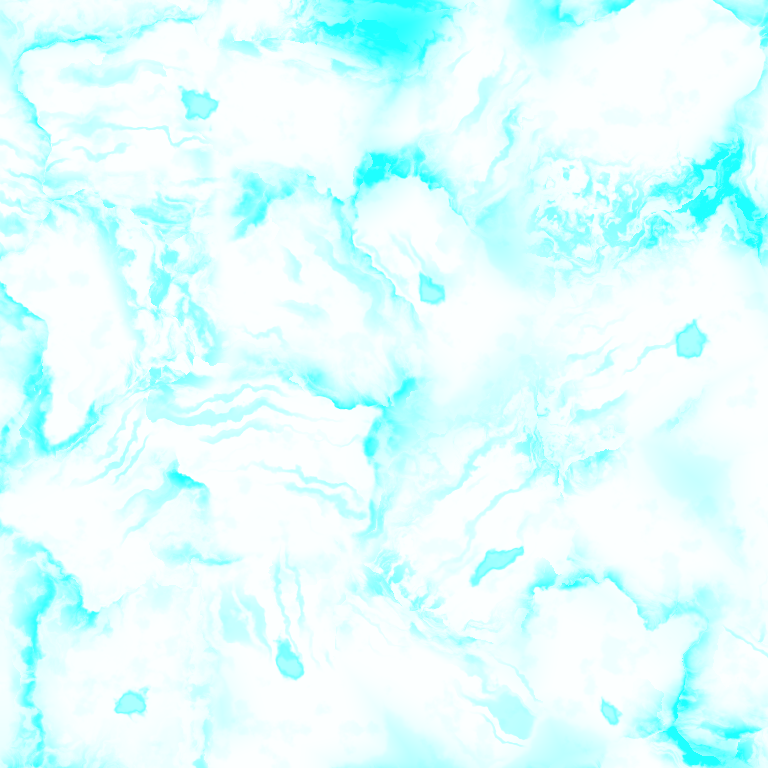
Reproduce this texture map procedurally as a WebGL 2 fragment shader.

```glsl
#version 300 es
precision highp float;
// Overlapping ragged bark chips in white, with cyan crevices, grain, knots and soft hollows.

uniform vec2 u_resolution;
out vec4 fragColor;

struct Chip {
    float dist;      // signed distance to the closest chip
    float nextDist;  // the same for the runner-up
    float rank;      // stacking order
    float nextRank;
    vec2 local;      // position along and across the grain
    vec2 seed;
};

vec2 hash22(vec2 p) {
    vec3 q = fract(p.xyx * vec3(0.1031, 0.1030, 0.0973));
    q += dot(q, q.yzx + 33.33);
    return fract((q.xx + q.yz) * q.zy);
}

float noise(vec2 p) {
    vec2 i = floor(p), f = fract(p);
    f = f * f * f * (f * (f * 6.0 - 15.0) + 10.0);
    float low = mix(hash22(i).x, hash22(i + vec2(1, 0)).x, f.x);
    float high = mix(hash22(i + vec2(0, 1)).x, hash22(i + vec2(1, 1)).x, f.x);
    return mix(low, high, f.y);
}

float fbm(vec2 p) {
    float sum = 0.0, gain = 0.5;
    for (int i = 0; i < 5; i++) {
        sum += gain * noise(p);
        p = mat2(1.6, 1.2, -1.2, 1.6) * p + 7.3;
        gain *= 0.5;
    }
    return sum;
}

float boxDistance(vec2 p, vec2 halfSize) {
    vec2 e = abs(p) - halfSize;
    return length(max(e, 0.0)) + min(max(e.x, e.y), 0.0);
}

// One randomly turned rectangle per grid cell; keeps the two closest.
Chip findChip(vec2 p) {
    Chip chip = Chip(9.0, 9.0, 0.0, 0.0, vec2(0), vec2(0));
    for (int y = -1; y <= 1; y++)
    for (int x = -1; x <= 1; x++) {
        vec2 id = floor(p) + vec2(x, y);
        vec2 place = hash22(id + 11.0), seed = hash22(id + 57.0);
        float angle = 3.14159 * seed.x, c = cos(angle), s = sin(angle);
        vec2 local = mat2(c, -s, s, c) * (p - id - 0.25 - 0.5 * place);
        float d = boxDistance(local, vec2(0.46 + 0.2 * seed.y, 0.32 + 0.14 * place.x));
        if (d < chip.dist) {
            chip = Chip(d, chip.dist, place.y, chip.rank, local, seed);
        } else if (d < chip.nextDist) {
            chip.nextDist = d;
            chip.nextRank = place.y;
        }
    }
    return chip;
}

// Small ringed oval on about half of the chips.
float knot(vec2 local, vec2 seed) {
    vec2 center = (seed.yx - 0.5) * vec2(0.5, 0.35);
    float r = length((local - center) / vec2(0.1, 0.07)) + 0.35 * (noise(local * 24.0) - 0.5);
    float rim = exp(-pow((r - 0.8) * 5.0, 2.0));
    float disc = 1.0 - smoothstep(0.75, 1.1, r);
    return step(0.5, fract(seed.x * 7.0 + seed.y * 3.0)) * (0.32 * disc + 0.2 * rim);
}

void main() {
    vec2 p = gl_FragCoord.xy / u_resolution * 4.2 + 3.0;

    // Ragged outlines: a broad bend plus fine chipping
    vec2 bend = vec2(noise(p * 1.5), noise(p * 1.5 + 31.0)) - 0.5;
    vec2 chipping = vec2(fbm(p * 5.0), fbm(p * 5.0 + 19.0)) - 0.5;
    vec2 bent = p + 0.25 * bend;
    Chip chip = findChip(bent + 0.24 * chipping);
    float softDist = findChip(bent).dist;

    // Fibrous crumbling, drawn out along the grain
    float crumble = fbm(chip.local * vec2(6.0, 12.0) + 4.0 * chipping + chip.seed * 40.0);
    crumble = smoothstep(0.28, 0.68, crumble);

    // Soft washes in the hollows, cut off by the chips on top
    float wash = noise(p * 0.95 + 4.0) * 0.8 + noise(p * 2.3 + 17.0) * 0.2;
    float hollow = smoothstep(-0.2, 0.22, softDist);
    float uncovered = smoothstep(-0.03, 0.03, chip.dist);
    float ink = 0.9 * wash * wash * hollow * mix(0.55, 1.0, uncovered);

    // Crevices: shadows of higher chips, sharp on one side
    float seam = chip.nextDist - chip.dist;
    float under = step(chip.rank, chip.nextRank) * smoothstep(0.0, 0.03, seam);
    float inner = under * exp(-seam * 8.0) * (1.0 - uncovered);
    float outer = uncovered * exp(-max(chip.dist, 0.0) * 11.0);
    float patches = smoothstep(0.42, 0.7, noise(p * 1.8 + 8.0));
    ink += max(inner, outer) * patches * (0.2 + 0.75 * crumble);

    // Crumbled heaps
    float heap = smoothstep(0.58, 0.82, noise(p * 1.3 + 43.0));
    ink += 0.45 * heap * crumble * crumble * smoothstep(-0.22, 0.02, softDist);

    // Grain streaks and knots on the chip faces
    float streak = noise(chip.local * vec2(2.6, 26.0) + chip.seed * 90.0);
    float grain = smoothstep(0.55, 0.95, streak) * smoothstep(0.35, 0.65, noise(p * 2.1 + 70.0));
    float face = 1.0 - smoothstep(-0.08, 0.0, chip.dist);
    ink += face * (0.24 * grain + knot(chip.local, chip.seed));

    // Faint mottling
    ink += 0.012 + 0.05 * smoothstep(0.55, 0.75, fbm(p * 9.0 + 5.0));

    fragColor = vec4(1.0 - min(ink, 0.88), 1.0, 1.0, 1.0);
}
```
